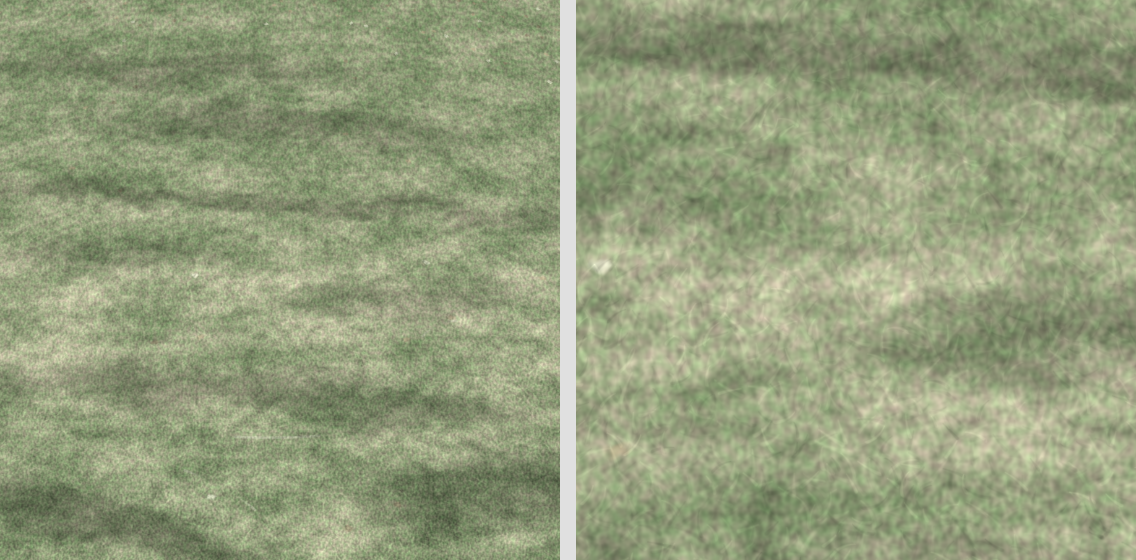
Left, the full canvas; right, a detail of the centre.
Write a Shadertoy shader that draws this texture.

```glsl
// Draws a sunlit, patchy lawn receding into the distance under soft tree shadows.
#define GREEN vec3(0.492, 0.558, 0.412)
#define STRAW vec3(0.590, 0.598, 0.492)
#define LEAF vec3(0.585, 0.535, 0.435)
#define PALE vec3(0.760, 0.770, 0.680)
#define SHADOW_DEPTH 0.25
#define PATCH_CONTRAST 0.26
#define TUFT_CONTRAST 0.20
#define BLADE_CONTRAST 0.30
#define GRAIN_CONTRAST 0.30
#define BLADE_LAYERS 5
#define BLADE_CELLS 34.0
#define PERSPECTIVE 0.58

vec2 hash2(vec2 p) {
    vec3 q = fract(p.xyx * vec3(0.1031, 0.1030, 0.0973));
    q += dot(q, q.yzx + 33.33);
    return fract((q.xx + q.yz) * q.zy);
}

float cornerSlope(vec2 cell, vec2 offset) {
    float angle = 6.2832 * hash2(cell).x;
    return dot(vec2(cos(angle), sin(angle)), offset);
}

float gradientNoise(vec2 p) {
    vec2 i = floor(p), f = p - i;
    vec2 u = f * f * f * (f * (f * 6.0 - 15.0) + 10.0);
    vec2 e = vec2(1.0, 0.0);
    return mix(mix(cornerSlope(i, f), cornerSlope(i + e, f - e), u.x),
               mix(cornerSlope(i + e.yx, f - e.yx), cornerSlope(i + 1.0, f - 1.0), u.x), u.y);
}

float fbm(vec2 p) {
    float sum = 0.0, amplitude = 1.0;
    for (int i = 0; i < 4; i++) {
        sum += amplitude * gradientNoise(p);
        p = p * 2.03 + 17.3;
        amplitude *= 0.55;
    }
    return sum;
}

// Soft, slightly tilted shadow streak
float streak(vec2 p, vec2 center, vec2 halfSize, float slope) {
    p -= center;
    p.y -= slope * p.x;
    return 1.0 - smoothstep(0.35, 1.35, length(p / halfSize));
}

float treeShadow(vec2 uv) {
    vec2 p = uv;
    p.y += 0.035 * fbm(uv * vec2(6.0, 11.0)) + 0.010 * gradientNoise(uv * vec2(40.0, 60.0));
    float s = 0.75 * streak(p, vec2(0.30, 0.875), vec2(0.36, 0.036), -0.03);
    s = max(s, 0.80 * streak(p, vec2(0.50, 0.775), vec2(0.34, 0.036), -0.06));
    s = max(s, 0.85 * streak(p, vec2(0.45, 0.640), vec2(0.75, 0.018), -0.05));
    s = max(s, 0.55 * streak(p, vec2(0.18, 0.545), vec2(0.24, 0.026), 0.03));
    s = max(s, 0.60 * streak(p, vec2(0.72, 0.465), vec2(0.24, 0.030), -0.02));
    s = max(s, 0.85 * streak(p, vec2(0.33, 0.310), vec2(0.42, 0.038), -0.05));
    s = max(s, 0.70 * streak(p, vec2(0.76, 0.265), vec2(0.20, 0.036), 0.02));
    s = max(s, 0.75 * streak(p, vec2(0.90, 0.130), vec2(0.26, 0.075), 0.08));
    return max(s, streak(p, vec2(0.17, 0.075), vec2(0.34, 0.045), -0.28));
}

// Signed light and dark strokes, one bent blade per cell
float blades(vec2 p, float pixel) {
    vec2 home = floor(p);
    float tone = 0.0;
    for (int k = 0; k < 9; k++) {
        vec2 cell = home + vec2(k % 3, k / 3) - 1.0;
        vec2 place = hash2(cell), kind = hash2(cell + 71.7);
        float angle = 1.57 + (kind.x - 0.5) * 2.9;
        vec2 dir = vec2(cos(angle), sin(angle));
        vec2 q = p - cell - place;
        float along = dot(q, dir), reach = 0.25 + 0.4 * kind.y;
        float across = dot(q, vec2(-dir.y, dir.x)) - (place.x - 0.5) * along * along;
        float d = length(vec2(max(abs(along) - reach, 0.0), across));
        float width = 0.055 * (1.0 - 0.5 * along / reach);
        float cover = 1.0 - smoothstep(width - pixel, width + pixel, d);
        tone = mix(tone, fract(kind.x * 7.0 + place.y) - 0.45, cover);
    }
    return tone;
}

// Fallen leaves and small blossoms: x is cover, y picks the kind
vec2 litter(vec2 p, float density) {
    vec2 home = floor(p), found = vec2(0.0);
    for (int k = 0; k < 9; k++) {
        vec2 cell = home + vec2(k % 3, k / 3) - 1.0;
        vec2 place = hash2(cell + 9.1), kind = hash2(cell + 33.3);
        vec2 q = (p - cell - place) * vec2(0.8, 1.2);
        float d = length(q) + 0.10 * gradientNoise(p * 7.0);
        float cover = (1.0 - smoothstep(0.05, 0.20, d)) * step(kind.x, density);
        if (cover > found.x) found = vec2(cover, kind.y);
    }
    return found;
}

float twig(vec2 p, vec2 a, vec2 b, float bend) {
    vec2 ab = b - a;
    float t = clamp(dot(p - a, ab) / dot(ab, ab), 0.0, 1.0);
    float d = length(p - a - ab * t - vec2(0.0, bend * t * (1.0 - t)));
    return 1.0 - smoothstep(0.0008, 0.0036, d);
}

void mainImage(out vec4 fragColor, in vec2 fragCoord) {
    vec2 uv = fragCoord / iResolution.y;
    float nearness = max(1.0 - PERSPECTIVE * uv.y, 0.1);
    vec2 ground = vec2((uv.x - 0.5) / nearness, -log(nearness) / PERSPECTIVE);

    // Dry and green patches
    float sunBelt = exp(-pow((uv.y - 0.43) / 0.17, 2.0));
    float patches = fbm(ground * vec2(5.0, 11.0) + 4.0);
    float dryness = clamp(0.30 + 0.35 * sunBelt + 0.9 * patches, 0.0, 1.0);
    float shadow = treeShadow(uv);
    float light = 1.0 + 0.07 * sunBelt + PATCH_CONTRAST * patches * (1.0 - 0.5 * uv.y);

    // Tufts, blades and fine grain
    light += TUFT_CONTRAST * gradientNoise(ground * vec2(36.0, 48.0));
    float strokes = 0.0;
    for (int i = 0; i < BLADE_LAYERS; i++) {
        float cells = BLADE_CELLS * (1.0 + 0.22 * float(i));
        float pixel = max(cells / (iResolution.y * nearness), 0.05);
        strokes += blades(ground * cells + 37.7 * float(i), pixel);
    }
    light += BLADE_CONTRAST * strokes * mix(0.7, 0.3, uv.y);
    float grain = gradientNoise(uv * vec2(215.0, 165.0)) + 0.5 * gradientNoise(uv * 290.0 + 8.0);
    light += GRAIN_CONTRAST * grain * mix(0.85, 0.6, uv.y);

    vec3 color = mix(GREEN, STRAW, dryness);
    float hue = gradientNoise(uv * 150.0 + 51.0);
    color += hue * vec3(0.055, -0.025, 0.035);

    // Litter and twigs
    vec2 bits = litter(ground * 20.0, 0.03 + 0.35 * smoothstep(0.86, 1.0, uv.y + 0.1 * (uv.x - 0.5)));
    vec3 bitColor = bits.y > 0.82 ? PALE : LEAF * mix(0.8, 1.2, bits.y);
    color = mix(color, bitColor, 0.7 * bits.x);
    float twigs = twig(uv, vec2(0.33, 0.16), vec2(0.455, 0.09), 0.03);
    twigs = max(twigs, twig(uv, vec2(0.42, 0.22), vec2(0.57, 0.222), -0.01));
    twigs = max(twigs, twig(uv, vec2(0.755, 0.40), vec2(0.815, 0.427), 0.03));
    color = mix(color, PALE * 0.9, 0.5 * twigs);

    // Sunlight and shade
    light = max(light, 0.55) * (1.06 - SHADOW_DEPTH * shadow);
    fragColor = vec4(clamp(color * light, 0.0, 1.0), 1.0);
}
```
